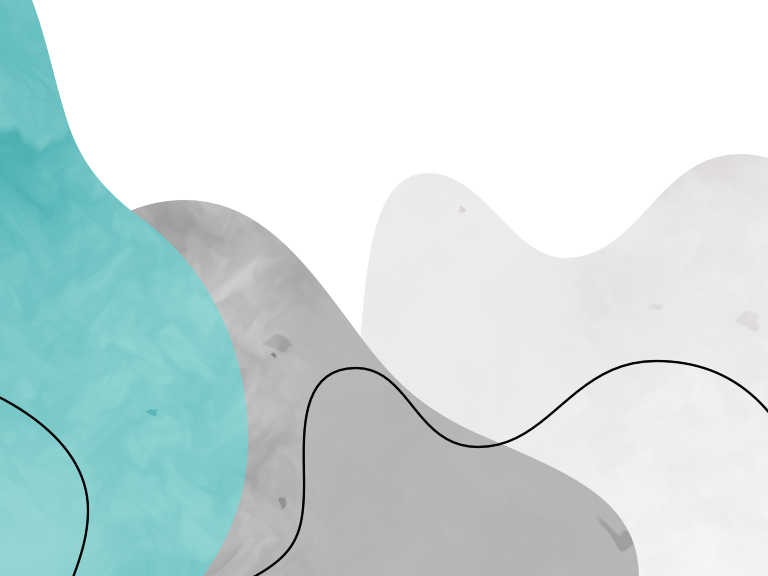
Write a Shadertoy shader that draws this background.

```glsl
// Abstract watercolour hills in teal and grey on white, crossed by thin black curves.

const vec2 PAGE = vec2(7.68, 5.76); // page units, y pointing down
const vec2 NEW_PATH = vec2(1e3, 1.0); // distance, side (-1 is below the curve)

const vec3 WHITE = vec3(1.0);
const vec3 PALE = vec3(0.925, 0.92, 0.925);
const vec3 PALE_SHADE = vec3(0.84, 0.82, 0.825);
const vec3 GREY = vec3(0.715);
const vec3 TEAL = vec3(0.52, 0.81, 0.805);
const vec3 TEAL_DEEP = vec3(0.30, 0.69, 0.70);
const vec3 TEAL_LIGHT = vec3(0.62, 0.85, 0.84);
const vec3 INK = vec3(0.02);

vec3 hash3(vec2 p) {
    vec3 q = fract(p.xyx * vec3(0.1031, 0.1030, 0.0973));
    q += dot(q, q.yxz + 33.33);
    return fract((q.xxy + q.yzz) * q.zyx);
}

// Cellular noise: each cell holds one tone, blended softly at its border
float cellTone(vec2 p, float sharpness) {
    vec2 id = floor(p), f = fract(p);
    float sum = 0.0, weights = 1e-6;
    for (int j = -1; j <= 1; j++)
    for (int i = -1; i <= 1; i++) {
        vec2 cell = vec2(i, j);
        vec3 h = hash3(id + cell + 50.0);
        float w = exp(-sharpness * length(cell + h.xy - f));
        sum += w * h.z;
        weights += w;
    }
    return sum / weights;
}

// Layered sines that make the borders ragged
vec2 ragged(vec2 p) {
    vec2 q = p + 0.12 * sin(p.yx * 4.3 + vec2(0.4, 2.1));
    q += 0.05 * sin(q.yx * 11.0 + vec2(1.7, 0.3));
    return q + 0.02 * sin(q.yx * 29.0 + vec2(3.1, 5.2));
}

// Uneven pigment, about -0.5 to 0.5
float pigment(vec2 p) {
    return 0.5 * cellTone(p * 1.4, 9.0) + 0.3 * cellTone(p * 3.1, 22.0)
         + 0.2 * cellTone(p * 6.7, 26.0) - 0.5;
}

float glow(vec2 p, vec2 centre, vec2 radius) {
    vec2 q = (p - centre) / radius;
    return exp(-dot(q, q));
}

float stain(vec2 p, vec2 centre, vec2 radius) {
    vec2 q = (p - centre) / radius;
    q += 0.25 * sin(q.yx * 3.0 + centre);
    return 1.0 - smoothstep(0.75, 1.1, length(q));
}

// Adds a cubic Bezier to a path: nearest distance, and side by upward ray parity
vec2 curve(vec2 path, vec2 p, vec2 a, vec2 b, vec2 c, vec2 d) {
    vec2 start = a;
    for (int i = 1; i <= 20; i++) {
        float t = float(i) / 20.0, s = 1.0 - t;
        vec2 end = s * s * (s * a + 3.0 * t * b) + t * t * (3.0 * s * c + t * d);
        vec2 e = end - start, v = p - start;
        path.x = min(path.x, length(v - e * clamp(dot(v, e) / dot(e, e), 0.0, 1.0)));
        if ((start.x > p.x) != (end.x > p.x) && v.y > e.y * v.x / e.x) path.y = -path.y;
        start = end;
    }
    return path;
}

float cover(float dist, float pixel) {
    return 1.0 - smoothstep(-0.6 * pixel, 0.6 * pixel, dist);
}

vec2 paleHill(vec2 p) {
    vec2 h = curve(NEW_PATH, p, vec2(3.56, 3.9), vec2(3.66, 2.9), vec2(3.64, 1.73), vec2(4.28, 1.73));
    h = curve(h, p, vec2(4.28, 1.73), vec2(4.85, 1.73), vec2(5.12, 2.58), vec2(5.65, 2.58));
    h = curve(h, p, vec2(5.65, 2.58), vec2(6.4, 2.58), vec2(6.58, 1.54), vec2(7.4, 1.54));
    return curve(h, p, vec2(7.4, 1.54), vec2(7.6, 1.54), vec2(7.8, 1.6), vec2(8.0, 1.7));
}

vec2 greyHill(vec2 p) {
    vec2 h = curve(NEW_PATH, p, vec2(0.6, 2.6), vec2(1.0, 2.2), vec2(1.4, 2.0), vec2(1.85, 2.0));
    h = curve(h, p, vec2(1.85, 2.0), vec2(2.65, 2.0), vec2(3.12, 2.72), vec2(3.6, 3.36));
    h = curve(h, p, vec2(3.6, 3.36), vec2(3.95, 3.83), vec2(4.25, 4.12), vec2(4.9, 4.39));
    return curve(h, p, vec2(4.9, 4.39), vec2(5.7, 4.74), vec2(6.39, 5.0), vec2(6.39, 5.78));
}

vec2 tealHill(vec2 p) {
    vec2 h = curve(NEW_PATH, p, vec2(-0.1, -0.9), vec2(0.1, -0.6), vec2(0.2, -0.3), vec2(0.32, 0.0));
    h = curve(h, p, vec2(0.32, 0.0), vec2(0.47, 0.4), vec2(0.55, 0.83), vec2(0.67, 1.2));
    h = curve(h, p, vec2(0.67, 1.2), vec2(0.8, 1.62), vec2(1.03, 1.88), vec2(1.34, 2.13));
    h = curve(h, p, vec2(1.34, 2.13), vec2(1.98, 2.57), vec2(2.48, 3.35), vec2(2.48, 4.4));
    return curve(h, p, vec2(2.48, 4.4), vec2(2.48, 4.95), vec2(2.3, 5.38), vec2(2.02, 5.78));
}

float inkLines(vec2 p) {
    vec2 l = curve(NEW_PATH, p, vec2(-0.05, 3.95), vec2(0.55, 4.25), vec2(0.88, 4.65), vec2(0.88, 5.1));
    l = curve(l, p, vec2(0.88, 5.1), vec2(0.88, 5.33), vec2(0.82, 5.54), vec2(0.72, 5.8));
    l = curve(l, p, vec2(2.5, 5.79), vec2(2.95, 5.55), vec2(3.03, 5.35), vec2(3.04, 4.9));
    l = curve(l, p, vec2(3.04, 4.9), vec2(3.05, 4.5), vec2(2.93, 3.68), vec2(3.56, 3.68));
    l = curve(l, p, vec2(3.56, 3.68), vec2(4.1, 3.68), vec2(4.15, 4.47), vec2(4.78, 4.47));
    l = curve(l, p, vec2(4.78, 4.47), vec2(5.5, 4.47), vec2(5.72, 3.61), vec2(6.56, 3.61));
    return curve(l, p, vec2(6.56, 3.61), vec2(7.05, 3.61), vec2(7.45, 3.8), vec2(7.75, 4.2)).x;
}

vec3 paleWash(vec2 p, vec2 q, float tone) {
    float shade = 0.75 * glow(q, vec2(7.1, 1.6), vec2(0.8, 0.4)) + 0.3 * glow(q, vec2(6.1, 2.8), vec2(0.5, 0.6));
    shade += tone * mix(0.15, 0.5, smoothstep(5.0, 6.2, p.x)) - 0.25 * smoothstep(4.0, 5.6, p.y);
    shade += 0.8 * stain(p, vec2(4.62, 2.1), vec2(0.035)) + 0.5 * stain(p, vec2(7.5, 3.2), vec2(0.12, 0.1));
    return mix(PALE, PALE_SHADE, shade + 0.4 * stain(p, vec2(6.56, 3.07), vec2(0.09, 0.03)));
}

vec3 greyWash(vec2 p, vec2 q, float tone) {
    float light = tone * mix(0.17, 0.025, smoothstep(2.5, 3.3, p.x));
    light += 0.06 * glow(q, vec2(2.35, 2.8), vec2(0.4, 0.6)) + 0.04 * glow(q, vec2(2.7, 3.3), vec2(0.3));
    light -= 0.05 * glow(q, vec2(3.0, 2.75), vec2(0.3, 0.45)) + 0.05 * glow(q, vec2(1.8, 2.2), vec2(0.5, 0.25));
    light -= 0.09 * stain(q, vec2(6.1, 5.28), vec2(0.21, 0.09)) + 0.07 * stain(q, vec2(2.85, 3.55), vec2(0.14, 0.1));
    light -= 0.13 * stain(p, vec2(2.83, 5.02), vec2(0.04, 0.06)) + 0.18 * stain(p, vec2(2.74, 3.55), vec2(0.025));
    return GREY + light;
}

vec3 tealWash(vec2 p, vec2 q, float tone) {
    float below = smoothstep(-0.06, 0.06, q.y - 1.4 + 0.3 * q.x * q.x);
    float deep = 0.12 + 0.75 * below * glow(q, vec2(0.1, 1.65), vec2(0.8, 0.75)) - 0.7 * tone;
    deep += 0.25 * (1.0 - smoothstep(0.4, 1.5, p.y)) - 0.15 * smoothstep(1.2, 2.2, p.x);
    deep += 0.7 * stain(p, vec2(1.53, 4.12), vec2(0.055, 0.035));
    vec3 wash = mix(TEAL, TEAL_DEEP, clamp(deep, -0.2, 1.0));
    return mix(wash, TEAL_LIGHT, 0.7 * glow(p, vec2(0.2, 5.6), vec2(0.9, 0.8)));
}

void mainImage(out vec4 fragColor, in vec2 fragCoord) {
    vec2 uv = fragCoord / iResolution.xy;
    vec2 p = vec2(uv.x, 1.0 - uv.y) * PAGE, q = ragged(p);
    float pixel = PAGE.y / iResolution.y, tone = pigment(q);
    vec2 pale = paleHill(p), grey = greyHill(p), teal = tealHill(p);

    // Layers from back to front
    vec3 color = mix(WHITE, paleWash(p, q, tone), cover(pale.x * pale.y, pixel));
    color = mix(color, greyWash(p, q, tone), cover(grey.x * grey.y, pixel));
    color = mix(color, tealWash(p, q, tone), cover(teal.x * teal.y, pixel));
    color = mix(color, INK, cover(inkLines(p) - 0.012, pixel));
    fragColor = vec4(color, 1.0);
}
```
